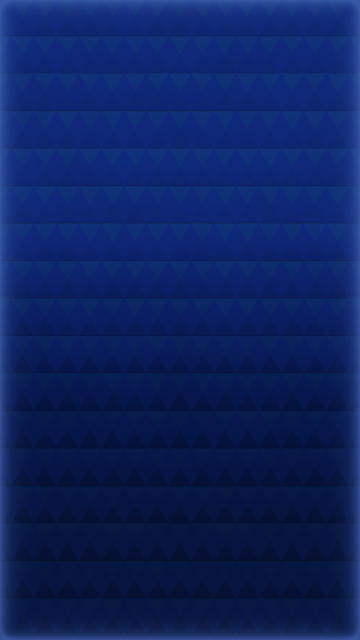
Write a Shadertoy shader that draws this background.

```glsl
const float COLUMNS = 16.0;          // triangles across the width
const float ROW_HEIGHT = 0.10417;    // in canvas widths
const float ROW_OFFSET = 0.0116;
const vec3 TOP_BLUE = vec3(0.058, 0.155, 0.470);
const vec3 MID_BLUE = vec3(0.040, 0.118, 0.385);
const vec3 LOW_BLUE = vec3(0.026, 0.087, 0.295);
const vec3 DEEP_BLUE = vec3(0.026, 0.079, 0.250);
const vec3 GLOW_BLUE = vec3(0.250, 0.380, 0.690);
const vec3 TEAL_TINT = vec3(0.002, 0.035, -0.012);

vec2 hashGradient(vec2 cell) {
    float angle = 6.2832 * fract(sin(dot(cell, vec2(127.1, 311.7))) * 43758.5);
    return vec2(cos(angle), sin(angle));
}

float gradientNoise(vec2 p) {
    vec2 i = floor(p), f = fract(p);
    vec2 u = f * f * f * (f * (f * 6.0 - 15.0) + 10.0);
    vec2 e = vec2(0.0, 1.0);
    float a = dot(hashGradient(i), f);
    float b = dot(hashGradient(i + e.yx), f - e.yx);
    float c = dot(hashGradient(i + e.xy), f - e.xy);
    float d = dot(hashGradient(i + e.yy), f - e.yy);
    return mix(mix(a, b, u.x), mix(c, d, u.x), u.y);
}

// Vertical blend, h = 0 at the bottom and 1 at the top
vec3 backdrop(float h) {
    vec3 color = mix(DEEP_BLUE, LOW_BLUE, smoothstep(0.16, 0.36, h));
    color = mix(color, MID_BLUE, smoothstep(0.34, 0.52, h));
    return mix(color, TOP_BLUE, smoothstep(0.48, 0.68, h));
}

// Triangles hang from the top and rise from the bottom of each row
vec3 addTriangles(vec3 color, vec2 grid, float h, float blur) {
    float x = abs(fract(grid.x + 0.5) - 0.5);
    float y = fract(grid.y);
    float hanging = smoothstep(-blur, blur, y - 0.5 - x);
    float rising = smoothstep(-blur, blur, 0.5 - y - x);
    float upper = smoothstep(0.25, 0.65, h);
    color += TEAL_TINT * hanging * mix(0.35, 1.0, upper) * mix(0.45, 1.0, y);
    color *= 1.0 - rising * mix(0.20, 0.05, upper) * mix(1.0, 0.6, 2.0 * y);
    return color * (0.97 + 0.06 * y);
}

// Thin seam between rows
float seam(float gridY, float halfWidth) {
    float y = fract(gridY);
    return 1.0 - smoothstep(0.0, halfWidth, min(y, 1.0 - y) * ROW_HEIGHT);
}

// Depth inside a rounded rectangle
float depthInside(vec2 p, vec2 size, float radius) {
    vec2 q = abs(p - 0.5 * size) - 0.5 * size + radius;
    return radius - length(max(q, 0.0)) - min(max(q.x, q.y), 0.0);
}

void mainImage(out vec4 fragColor, in vec2 fragCoord) {
    vec2 p = fragCoord / iResolution.x;
    vec2 size = vec2(1.0, iResolution.y / iResolution.x);
    float h = p.y / size.y;
    float pixel = 1.0 / iResolution.x;
    vec2 grid = vec2(p.x * COLUMNS, (p.y - ROW_OFFSET) / ROW_HEIGHT);

    vec3 color = addTriangles(backdrop(h), grid, h, pixel * COLUMNS);
    color *= 1.0 - 0.14 * seam(grid.y, max(0.0035, pixel));
    color *= 1.0 + 0.04 * gradientNoise(p * 7.0);

    // Soft light around the border
    float depth = max(depthInside(p, size, 0.04), 0.0);
    color = mix(color, GLOW_BLUE, 0.8 * exp(-depth / 0.022));
    fragColor = vec4(color, 1.0);
}
```
